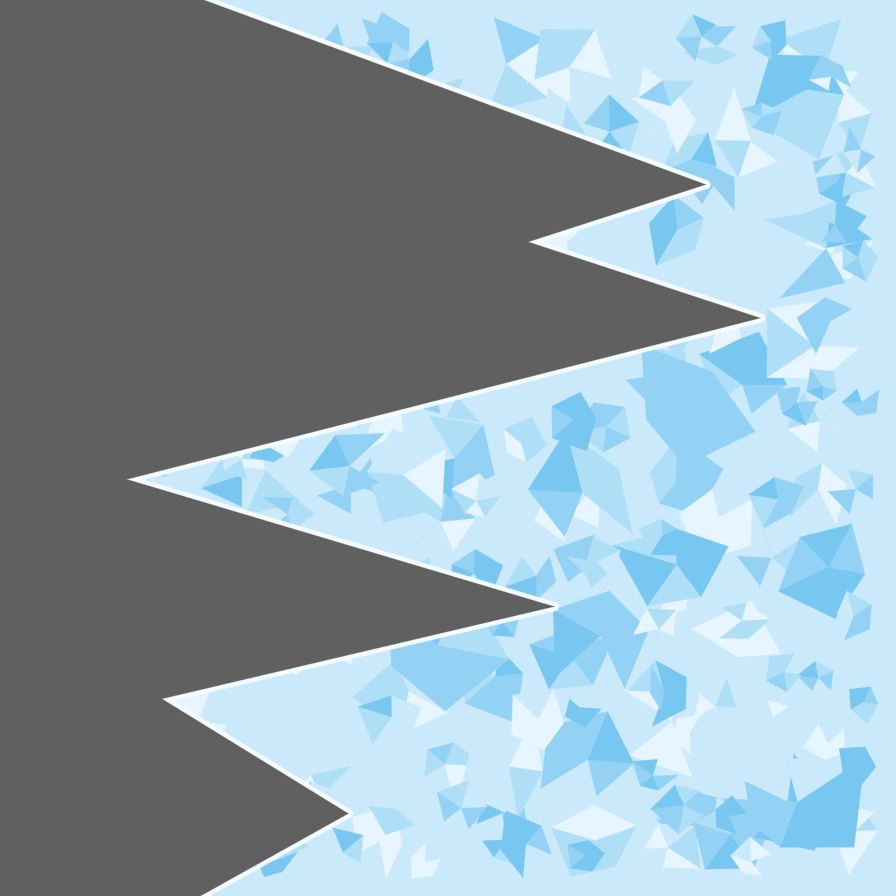
Write a Shadertoy shader that draws this background.

```glsl
const float TAU = 6.28319;
const float SECTOR = TAU / 5.0;
const vec3 PALE = vec3(0.90, 0.96, 1.00);
const vec3 DEEP = vec3(0.47, 0.78, 0.94);

float hash(vec2 p) {
    return fract(sin(dot(p, vec2(127.1, 311.7))) * 43758.5453);
}

// Colour of one facet; alpha is zero where the facet is missing
vec4 facet(float k, vec2 seed, float depth) {
    k = mod(k, 5.0);
    float tone = clamp(depth + 0.65 * (hash(seed + 1.7 * k + 0.3) - 0.5), 0.0, 0.99);
    float present = step(0.17, hash(seed + 3.1 * k + 5.2));
    return vec4(mix(PALE, DEEP, floor(tone * 5.0) / 4.0), present);
}

vec2 corner(float k, float turn, float radius, vec2 seed) {
    float angle = turn + k * SECTOR;
    float reach = radius * mix(0.5, 1.0, hash(seed + mod(k, 5.0)));
    return reach * vec2(cos(angle), sin(angle));
}

// Fan of triangular facets around a centre
void shard(inout vec3 color, vec2 q, float radius, float depth, vec2 seed, float px) {
    if (dot(q, q) > radius * radius) return;
    float turn = TAU * hash(seed + 8.4);
    float angle = mod(atan(q.y, q.x) - turn, TAU);
    float k = floor(angle / SECTOR);

    vec2 a = corner(k, turn, radius, seed);
    vec2 side = corner(k + 1.0, turn, radius, seed) - a;
    vec2 w = q - a;
    float inside = (side.x * w.y - side.y * w.x) / length(side);

    // Blend softly across the nearest seam
    float seam = floor(angle / SECTOR + 0.5);
    float across = length(q) * sin(angle - seam * SECTOR);
    vec4 tint = mix(facet(seam - 1.0, seed, depth), facet(seam, seed, depth),
                    smoothstep(-px, px, across));
    color = mix(color, tint.rgb, tint.a * smoothstep(-px, px, inside));
}

// Jittered grid of shards, kept clear of the canvas border
void scatter(inout vec3 color, vec2 p, float cells, float density, float px) {
    vec2 home = floor(p * cells);
    for (int y = -1; y <= 1; y++)
    for (int x = -1; x <= 1; x++) {
        vec2 id = home + vec2(x, y);
        if (min(id.x, id.y) < 0.0 || max(id.x, id.y) >= cells) continue;
        vec2 seed = id + cells * 1.37;
        if (hash(seed + 2.6) > density) continue;
        float radius = mix(0.4, 0.72, hash(seed + 4.9)) / cells;
        vec2 center = (id + vec2(hash(seed + 6.1), hash(seed + 9.7))) / cells;
        center = clamp(center, vec2(radius + 0.01), vec2(0.99 - radius));
        shard(color, p - center, radius, mix(0.05, 0.9, hash(seed + 7.3)), seed, px);
    }
}

// Signed distance to the jagged ice front, positive on the ice
float iceFront(vec2 p) {
    vec2 front[9] = vec2[9](
        vec2(0.228, 1.0), vec2(0.788, 0.794), vec2(0.590, 0.730),
        vec2(0.849, 0.645), vec2(0.142, 0.465), vec2(0.619, 0.323),
        vec2(0.181, 0.220), vec2(0.389, 0.092), vec2(0.224, 0.0));
    float dist = 1.0, ice = 1.0;
    for (int i = 0; i < 8; i++) {
        vec2 a = front[i], side = front[i + 1] - a, w = p - a;
        float along = clamp(dot(w, side) / dot(side, side), 0.0, 1.0);
        dist = min(dist, length(w - side * along));
        if (p.y <= a.y && p.y > front[i + 1].y)
            ice = w.x > side.x * w.y / side.y ? 1.0 : -1.0;
    }
    return dist * ice;
}

void mainImage(out vec4 fragColor, in vec2 fragCoord) {
    vec2 p = fragCoord / iResolution.xy;
    float px = 0.8 / min(iResolution.x, iResolution.y);
    vec3 color = mix(PALE, DEEP, 0.25);

    scatter(color, p, 10.0, 0.85, px);

    // Large crystals: centre, radius, depth of tone
    vec4 crystals[12] = vec4[12](
        vec4(0.922, 0.723, 0.085, 0.60), vec4(0.488, 0.280, 0.105, 0.75),
        vec4(0.765, 0.545, 0.090, 0.75), vec4(0.650, 0.450, 0.085, 0.80),
        vec4(0.742, 0.865, 0.065, 0.08), vec4(0.450, 0.470, 0.060, 0.20),
        vec4(0.890, 0.105, 0.095, 0.65), vec4(0.900, 0.900, 0.080, 0.70),
        vec4(0.755, 0.370, 0.075, 0.75), vec4(0.670, 0.290, 0.070, 0.75),
        vec4(0.270, 0.470, 0.060, 0.85), vec4(0.390, 0.480, 0.065, 0.80));
    for (int i = 0; i < 12; i++) {
        vec4 c = crystals[i];
        shard(color, p - c.xy, c.z, c.w, c.xy * 40.0, px);
    }

    scatter(color, p, 16.0, 0.45, px);

    // White rim and the flat grey area
    float front = iceFront(p);
    color = mix(vec3(0.96, 0.99, 1.0), color, smoothstep(-px, px, front - 0.005));
    color = mix(vec3(0.376), color, smoothstep(-px, px, front));
    fragColor = vec4(color, 1.0);
}
```
